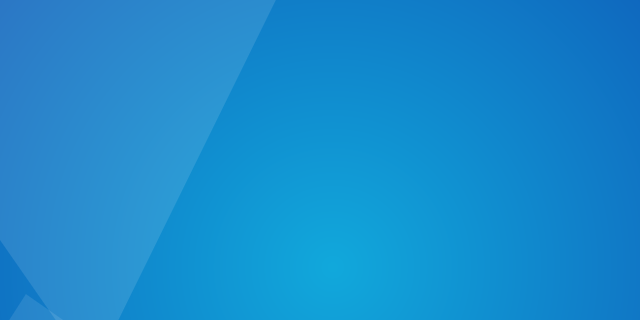
Reproduce this background procedurally as a Shadertoy shader.

```glsl
// Blue radial glow behind translucent slanted glass panels.

// Lengths are in canvas heights, origin at the lower left.
const vec3 GLOW_COLOR = vec3(0.067, 0.660, 0.860);
const vec3 EDGE_COLOR = vec3(0.059, 0.405, 0.745);
const vec2 GLOW_CENTER = vec2(1.04, 0.165);
const float GLOW_RADIUS = 1.29;

const vec3 GLASS_COLOR = vec3(1.0);
const float PANEL_ALPHA = 0.115;
const float TILE_ALPHA = 0.10;

// Large panel: right and lower-left edges
const vec2 PANEL_RIGHT_BOTTOM = vec2(0.370, 0.0);
const vec2 PANEL_RIGHT_TOP = vec2(0.862, 1.0);
const vec2 PANEL_LEFT_TOP = vec2(0.0, 0.250);
const vec2 PANEL_LEFT_BOTTOM = vec2(0.174, 0.0);

// Small tile: peak and the feet of its two edges
const vec2 TILE_PEAK = vec2(0.081, 0.081);
const vec2 TILE_LEFT_FOOT = vec2(0.029, 0.0);
const vec2 TILE_RIGHT_FOOT = vec2(0.197, 0.0);

// Signed distance to the line a-b, positive on its left side
float leftOf(vec2 p, vec2 a, vec2 b) {
    vec2 dir = normalize(b - a);
    vec2 rel = p - a;
    return dir.x * rel.y - dir.y * rel.x;
}

// Antialiased coverage of the area with positive distance
float coverage(float dist) {
    return clamp(dist * iResolution.y + 0.5, 0.0, 1.0);
}

void mainImage(out vec4 fragColor, in vec2 fragCoord) {
    vec2 p = fragCoord / iResolution.y;
    p.x *= 2.0 * iResolution.y / iResolution.x; // keep the layout two units wide

    // Radial background
    float falloff = min(distance(p, GLOW_CENTER) / GLOW_RADIUS, 1.1);
    vec3 color = mix(GLOW_COLOR, EDGE_COLOR, falloff);

    // Large slanted panel
    float panel = min(leftOf(p, PANEL_RIGHT_BOTTOM, PANEL_RIGHT_TOP),
                      leftOf(p, PANEL_LEFT_TOP, PANEL_LEFT_BOTTOM));
    color = mix(color, GLASS_COLOR, PANEL_ALPHA * coverage(panel));

    // Small corner tile
    float tile = min(leftOf(p, TILE_RIGHT_FOOT, TILE_PEAK),
                     leftOf(p, TILE_PEAK, TILE_LEFT_FOOT));
    color = mix(color, GLASS_COLOR, TILE_ALPHA * coverage(tile));

    fragColor = vec4(color, 1.0);
}
```
